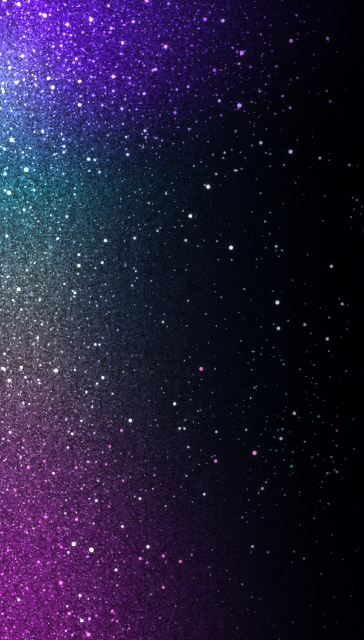
Give the GLSL for this background, as a Shadertoy shader.

```glsl
// Glittering dust over a dark field: a rainbow glow hugs the left edge and
// fades to near black on the right. The glow is a vertical colour ramp with a
// Gaussian falloff; grain and turned, jittered grids of specks lie on top.

const vec3 NAVY = vec3(0.016, 0.032, 0.078);
const vec3 NIGHT = vec3(0.003, 0.004, 0.016);
const vec3 SLATE = vec3(0.16, 0.25, 0.34);
const vec3 PALE_BLUE = vec3(0.20, 0.26, 0.22);
const vec3 WHITE_SPECK = vec3(0.88, 0.94, 0.98);
const vec3 VIOLET_SPECK = vec3(0.66, 0.28, 0.88);
const vec3 PINK_SPECK = vec3(0.88, 0.48, 0.74);
const vec3 CYAN_SPECK = vec3(0.48, 0.82, 0.94);

// Glow colours along the left edge, evenly spaced from bottom to top
const int STOPS = 8;
const vec3 RAMP[STOPS] = vec3[STOPS](
    vec3(0.42, 0.07, 0.38), vec3(0.41, 0.09, 0.38),
    vec3(0.37, 0.16, 0.33), vec3(0.35, 0.28, 0.30),
    vec3(0.28, 0.34, 0.33), vec3(0.13, 0.38, 0.42),
    vec3(0.20, 0.20, 0.50), vec3(0.36, 0.06, 0.72));

const float GLOW_REACH = 0.34;    // falloff width at mid height
const float GRAIN_ROWS = 430.0;   // grain cells over the height
const float GRAIN_AMOUNT = 0.75;
const int LAYERS = 5;
const float COARSE_ROWS = 30.0;   // speck cells over the height, first layer
const float ROW_GROWTH = 1.36;    // how much finer each further layer is
const float SPECK_RADIUS = 0.0034;
const float RADIUS_SHRINK = 0.76;
const float LIGHT_SHRINK = 0.84;  // finer specks are dimmer

float hash(vec2 p) {
    vec3 q = fract(vec3(p.xyx) * 0.1031);
    q += dot(q, q.yzx + 33.33);
    return fract((q.x + q.y) * q.z);
}

float valueNoise(vec2 p) {
    vec2 i = floor(p), f = fract(p);
    f = f * f * (3.0 - 2.0 * f);
    return mix(mix(hash(i), hash(i + vec2(1, 0)), f.x),
               mix(hash(i + vec2(0, 1)), hash(i + vec2(1, 1)), f.x), f.y);
}

float bump(vec2 uv, vec2 centre, vec2 size) {
    vec2 d = (uv - centre) / size;
    return exp(-dot(d, d));
}

vec3 rampColor(float t) {
    float s = clamp(t, 0.0, 1.0) * float(STOPS - 1);
    int i = min(int(s), STOPS - 2);
    return mix(RAMP[i], RAMP[i + 1], s - float(i));
}

float glowStrength(vec2 uv) {
    float reach = GLOW_REACH + 0.10 * (1.0 - smoothstep(0.0, 0.45, uv.y))
                + 0.16 * smoothstep(0.72, 1.0, uv.y);
    float d = uv.x / reach;
    return exp(-d * d);
}

// Chance that a cell holds a speck
float speckDensity(vec2 uv) {
    float left = 0.27 * exp(-uv.x * uv.x / 0.16);
    float top = 0.36 * smoothstep(0.62, 0.95, uv.y) * (1.0 - smoothstep(0.5, 0.95, uv.x));
    float cluster = 0.14 * bump(uv, vec2(0.80, 0.33), vec2(0.17, 0.14));
    return 0.03 + left + top + cluster;
}

vec3 speckColor(vec2 uv, float pick) {
    float violet = smoothstep(0.64, 0.88, uv.y) * smoothstep(0.08, 0.45, uv.x);
    float pink = 0.55 * (1.0 - smoothstep(0.1, 0.48, uv.y));
    float cyan = 0.5 * smoothstep(0.58, 0.8, uv.x) * (1.0 - smoothstep(0.5, 0.65, uv.y));
    vec3 c = mix(WHITE_SPECK, PINK_SPECK, step(pick, pink));
    c = mix(c, CYAN_SPECK, step(1.0 - cyan, pick));
    return mix(c, VIOLET_SPECK, violet * (0.4 + 0.6 * pick));
}

// One turned, jittered grid of round specks; each stays inside its own cell
vec3 speckLayer(vec2 p, float aspect, float rows, float radius, float index) {
    float angle = 0.4 + 1.1 * index;
    mat2 turn = mat2(cos(angle), sin(angle), -sin(angle), cos(angle));
    vec2 q = turn * p;
    vec2 cell = floor(q * rows);
    vec2 key = cell + 137.0 * (index + 2.0);
    vec2 jitter = vec2(hash(key + 11.3), hash(key + 47.9));
    vec2 centre = (cell + 0.14 + 0.72 * jitter) / rows;
    vec2 uv = (centre * turn) / vec2(aspect, 1.0);
    float chance = hash(key + 83.1);
    float size = radius * mix(0.5, 1.1, chance);
    float pixel = 1.0 / iResolution.y;
    float d = length(q - centre);
    float disc = 1.0 - smoothstep(max(size - pixel, 0.0), size + 0.6 * pixel, d);
    float halo = 0.12 * exp(-d * d / (size * size * 3.0));
    float present = step(hash(key), speckDensity(uv));
    float light = mix(0.4, 1.0, chance) * (1.0 - 0.3 * smoothstep(0.5, 1.0, uv.x));
    return speckColor(uv, hash(key + 61.5)) * (disc + halo) * present * light;
}

void mainImage(out vec4 fragColor, in vec2 fragCoord) {
    vec2 uv = fragCoord / iResolution.xy;
    float aspect = iResolution.x / iResolution.y;
    vec2 p = fragCoord / iResolution.y;

    // Dark field and glow; violet dips and the middle cools away from the edge
    float dip = 0.40 * min(uv.x, 0.4) * smoothstep(0.66, 0.88, uv.y);
    float cool = 0.7 * smoothstep(0.08, 0.38, uv.x) * bump(uv, vec2(0.3, 0.56), vec2(0.6, 0.2));
    float glow = glowStrength(uv);
    vec3 color = mix(NAVY, NIGHT, smoothstep(0.45, 0.95, uv.x));
    color += mix(rampColor(uv.y + dip), SLATE, cool) * glow;
    color += PALE_BLUE * bump(uv, vec2(0.0, 0.88), vec2(0.13, 0.09));

    // Fine grain with faint vertical threads
    float grain = valueNoise(p * GRAIN_ROWS) - 0.5;
    float thread = valueNoise(p * vec2(210.0, 26.0)) - 0.5;
    color *= 1.0 + GRAIN_AMOUNT * grain + 0.2 * thread;
    color += 0.3 * glow * pow(hash(floor(p * GRAIN_ROWS) + 7.0), 14.0);

    // Specks, from few and large to many and tiny
    float rows = COARSE_ROWS, radius = SPECK_RADIUS, light = 1.0;
    for (int i = 0; i < LAYERS; i++) {
        color += light * speckLayer(p, aspect, rows, radius, float(i));
        rows *= ROW_GROWTH;
        radius *= RADIUS_SHRINK;
        light *= LIGHT_SHRINK;
    }
    fragColor = vec4(clamp(color, 0.0, 1.0), 1.0);
}
```
